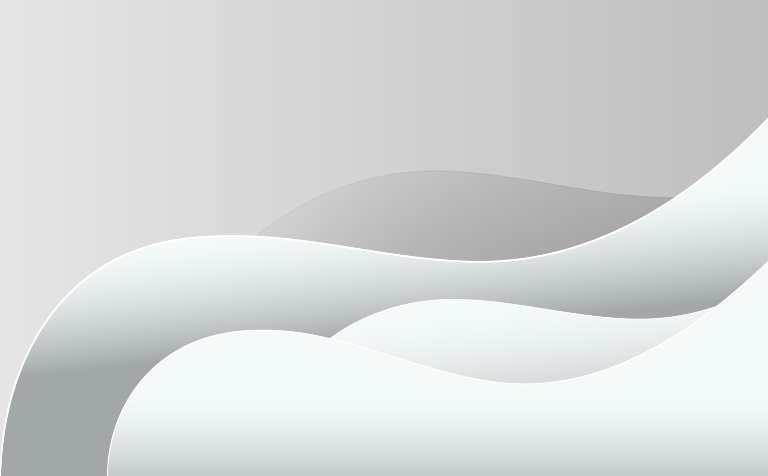
Reproduce this background procedurally as a WebGL 1 fragment shader.

```glsl
precision highp float;
// Layered paper-like waves in white and grey over a soft horizontal gradient.
// Each wave is one ridge curve (rounded rise, dip, final climb), filled with
// a slightly tilted gradient and finished with a thin rim along its edge.

uniform vec2 u_resolution;

const float WIDTH = 1.607; // canvas width when its height is 1
const vec3 PAPER = vec3(0.955, 0.98, 0.98);
const vec3 SLATE = vec3(0.635, 0.655, 0.665);
const vec3 MIST = vec3(0.85, 0.865, 0.87);
const vec3 SILVER = vec3(0.77, 0.79, 0.795);

// Height of a ridge; finish holds its height and slope at the right border.
float ridgeHeight(float x, float start, float bend, vec2 crest, vec2 trough, vec2 finish) {
  if (x < crest.x) {
    float rise = clamp((crest.x - x) / (crest.x - start), 0.0, 1.0);
    return crest.y * sqrt(max(1.0 - pow(rise, bend), 0.0));
  }
  if (x < trough.x) {
    return mix(crest.y, trough.y, smoothstep(crest.x, trough.x, x));
  }
  float span = WIDTH - trough.x;
  float t = (x - trough.x) / span;
  return trough.y + (finish.x - trough.y) * t * t * (3.0 - 2.0 * t)
       + finish.y * span * t * t * (t - 1.0);
}

// Approximate distance below the ridge edge, positive inside the wave.
float ridgeDepth(vec2 p, float start, float bend, vec2 crest, vec2 trough, vec2 finish) {
  float e = 0.001;
  float h = ridgeHeight(p.x, start, bend, crest, trough, finish);
  float left = ridgeHeight(p.x - e, start, bend, crest, trough, finish);
  float right = ridgeHeight(p.x + e, start, bend, crest, trough, finish);
  float slope = (right - left) / (2.0 * e);
  return (h - p.y) / sqrt(1.0 + slope * slope);
}

// Gradient that starts slowly and settles on the far colour.
vec3 shade(vec3 near, vec3 far, float t) {
  return mix(near, far, pow(clamp(t, 0.0, 1.0), 1.6));
}

// Lays a filled wave with a rim of the given width over the colour beneath.
vec3 layer(vec3 under, vec3 fill, vec3 rim, float rimWidth, float depth, float pixel) {
  float inside = smoothstep(-0.5 * pixel, 0.5 * pixel, depth);
  float edge = 1.0 - smoothstep(rimWidth - 0.5 * pixel, rimWidth + 0.5 * pixel, depth);
  return mix(under, mix(fill, rim, edge), inside);
}

void main() {
  vec2 uv = gl_FragCoord.xy / u_resolution;
  vec2 p = uv * vec2(WIDTH, 1.0);
  float pixel = 1.0 / u_resolution.y;
  float tilted = 1.0 - p.y + 0.11 * p.x; // downward, leaning right

  // Backdrop with faint vertical bands
  float band = (floor(uv.x * 24.0) + 0.5) / 24.0;
  vec3 color = vec3(mix(0.9, 0.745, mix(uv.x, band, 0.6)));

  // Translucent grey hill
  float depth = ridgeDepth(p, 0.305, 2.0, vec2(0.910, 0.642), vec2(1.402, 0.586), vec2(0.62, 0.2));
  float shadow = 0.03 + 0.07 * clamp(depth / 0.16, 0.0, 1.0)
               + 0.09 * smoothstep(0.55, 1.42, p.x);
  vec3 hill = color * (1.0 - shadow);
  color = layer(color, hill, hill * 0.975, 0.003, depth, pixel);

  // Large wave falling from white into slate
  depth = ridgeDepth(p, 0.0, 2.5, vec2(0.492, 0.506), vec2(1.004, 0.452), vec2(0.753, 1.04));
  color = layer(color, shade(PAPER, SLATE, (tilted - 0.548) / 0.251), vec3(1.0), 0.0042, depth, pixel);

  // Pale hill tucked behind the front wave
  depth = ridgeDepth(p, 0.538, 2.0, vec2(0.946, 0.372), vec2(1.339, 0.3305), vec2(0.406, 0.57));
  color = layer(color, shade(PAPER, MIST, (tilted - 0.764) / 0.157), vec3(0.99), 0.002, depth, pixel);

  // Front wave, shaded along the bottom
  depth = ridgeDepth(p, 0.224, 2.3, vec2(0.554, 0.3075), vec2(1.098, 0.1945), vec2(0.452, 0.967));
  color = layer(color, shade(PAPER, SILVER, (0.174 - p.y) / 0.174), vec3(1.0), 0.0025, depth, pixel);

  gl_FragColor = vec4(color, 1.0);
}
```
